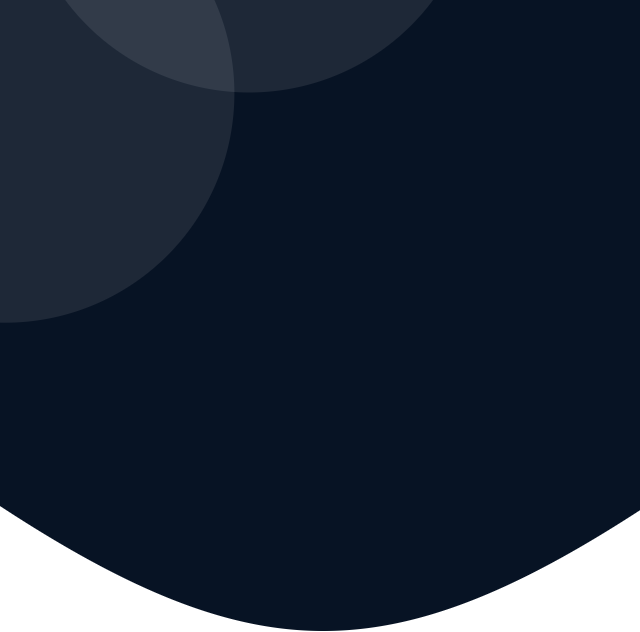
Give the GLSL for this background, as a WebGL 1 fragment shader.

```glsl
precision highp float;

uniform vec2 u_resolution;

#define NAVY vec3(0.029, 0.074, 0.140)
#define PAPER vec3(1.0)
#define VEIL_OPACITY 0.09
#define DISC_RADIUS 0.358
#define LEFT_DISC vec2(0.0082, 0.1462)
#define TOP_DISC vec2(0.3893, -0.2135)
#define BOWL_CENTER 0.505
#define BOWL_DEPTH 0.192
#define BOWL_BEND 1.04

// Coverage of a shape from its signed distance, softened over one pixel
float coverage(float dist, float pixel) {
    return clamp(0.5 - dist / pixel, 0.0, 1.0);
}

float discDistance(vec2 p, vec2 center) {
    return length(p - center) - DISC_RADIUS;
}

// Signed distance to the hyperbolic lower rim, positive beneath it
float bowlDistance(vec2 p, float bottom) {
    float u = (p.x - BOWL_CENTER) * 2.0;
    float root = sqrt(1.0 + BOWL_BEND * u * u);
    float scale = BOWL_DEPTH / (sqrt(1.0 + BOWL_BEND) - 1.0);
    float rim = bottom - scale * (root - 1.0);
    float slope = 2.0 * scale * BOWL_BEND * u / root;
    return (p.y - rim) / sqrt(1.0 + slope * slope);
}

void main() {
    // Width spans one unit, y runs down from the top edge
    float pixel = 1.0 / u_resolution.x;
    float height = u_resolution.y * pixel;
    vec2 p = vec2(gl_FragCoord.x * pixel, height - gl_FragCoord.y * pixel);

    // Translucent discs, brighter where they overlap
    vec3 color = NAVY;
    color = mix(color, PAPER, VEIL_OPACITY * coverage(discDistance(p, LEFT_DISC), pixel));
    color = mix(color, PAPER, VEIL_OPACITY * coverage(discDistance(p, TOP_DISC), pixel));

    // Paper below the curved rim
    color = mix(PAPER, color, coverage(bowlDistance(p, height - pixel), pixel));

    gl_FragColor = vec4(color, 1.0);
}
```
